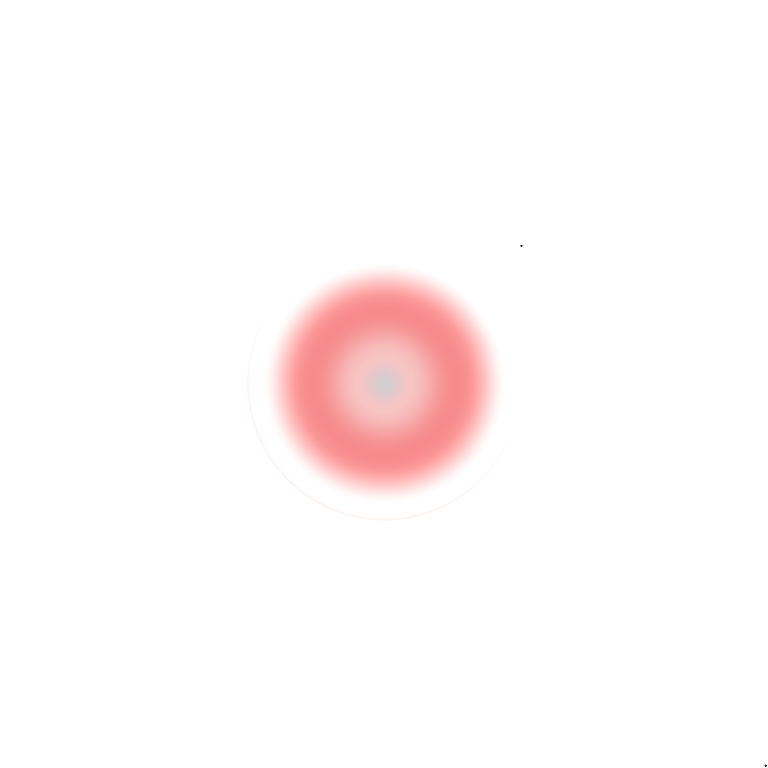
Write a WebGL 2 fragment shader that draws this background.

```glsl
#version 300 es
precision highp float;
// A soft coral ring with a pale grey heart glows on a white ground.
// The glow is a chain of radial blends; a faint thin halo surrounds it,
// and two tiny dark specks are drawn as discs.

uniform vec2 u_resolution;
out vec4 outColor;

const vec2 GLOW_CENTER = vec2(0.5005, 0.501);
const vec3 WHITE = vec3(1.0);
const vec3 HEART_GREY = vec3(0.83, 0.80, 0.81);
const vec3 PALE_PINK = vec3(0.97, 0.77, 0.77);
const vec3 CORAL = vec3(0.965, 0.545, 0.545);
const vec3 LIGHT_CORAL = vec3(1.0, 0.63, 0.63);
const vec3 HALO_PINK = vec3(1.0, 0.93, 0.93);
const vec3 SPECK_DARK = vec3(0.05);

// Radial colour of the glow, from the heart outward
vec3 glowColor(float r) {
    vec3 color = mix(HEART_GREY, PALE_PINK, smoothstep(0.004, 0.034, r));
    color = mix(color, CORAL, smoothstep(0.032, 0.092, r));
    color = mix(color, LIGHT_CORAL, smoothstep(0.096, 0.128, r));
    return mix(color, WHITE, smoothstep(0.112, 0.159, r));
}

// Thin circle, strongest toward the lower left
float halo(vec2 p, float radius, float width) {
    float r = length(p);
    float line = 1.0 - smoothstep(0.0, width, abs(r - radius));
    float facing = dot(p / max(r, 0.001), normalize(vec2(-0.5, -1.0)));
    return line * smoothstep(-0.4, 0.9, facing);
}

// Disc with an edge softened over one pixel
float disc(vec2 p, vec2 center, float radius, float pixel) {
    float d = length(p - center) - radius;
    return 1.0 - smoothstep(-0.5 * pixel, 0.5 * pixel, d);
}

void main() {
    float side = min(u_resolution.x, u_resolution.y);
    vec2 p = (gl_FragCoord.xy - 0.5 * u_resolution) / side + 0.5;
    float pixel = 1.0 / side;
    vec2 q = p - GLOW_CENTER;

    // Glow and halo
    vec3 color = glowColor(length(q));
    color = mix(color, HALO_PINK, 0.7 * halo(q, 0.1775, 0.0025));

    // Specks
    float speck = max(disc(p, vec2(0.679, 0.680), 0.0014, pixel),
                      disc(p, vec2(0.997, 0.003), 0.0014, pixel));
    color = mix(color, SPECK_DARK, speck);

    outColor = vec4(color, 1.0);
}
```
